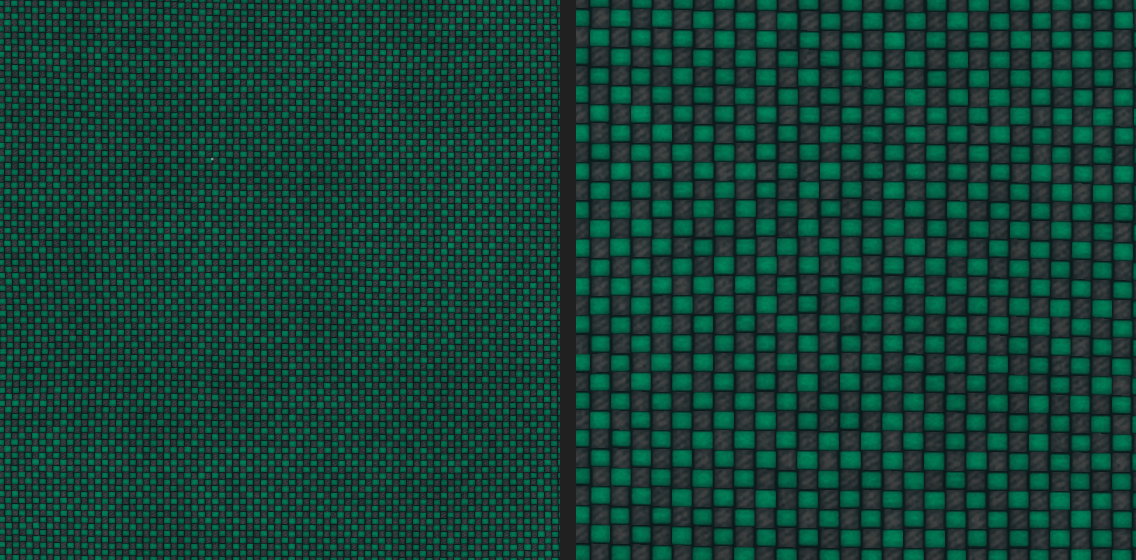
Left: the whole. Right: its middle third, enlarged.
Write a WebGL 2 fragment shader that draws this texture.

```glsl
#version 300 es
precision highp float;
// Plain-weave cloth: glossy green weft crossing dark twisted warp yarns.
// A checkerboard of cells picks the yarn on top; each cell is a rounded,
// domed float with fine fibres, small wobbles and uneven brightness.
uniform vec2 u_resolution;
out vec4 outColor;

const vec2 YARNS = vec2(81.0, 87.0);      // columns and rows over the canvas
const vec2 PHASE = vec2(0.23, 0.40);
const vec3 GAP = vec3(0.045, 0.105, 0.110);
const vec3 WARP_DARK = vec3(0.075, 0.125, 0.135);
const vec3 WARP_LIGHT = vec3(0.235, 0.255, 0.255);
const vec3 WEFT_DEEP = vec3(0.030, 0.220, 0.175);
const vec3 WEFT_BRIGHT = vec3(0.005, 0.455, 0.315);
const vec3 LINT = vec3(0.50, 0.66, 0.60);

float hash(vec2 p) {
  vec3 q = fract(vec3(p.xyx) * 0.1031);
  q += dot(q, q.yzx + 33.33);
  return fract((q.x + q.y) * q.z);
}

float valueNoise(vec2 p) {
  vec2 i = floor(p), f = fract(p);
  f = f * f * (3.0 - 2.0 * f);
  float low = mix(hash(i), hash(i + vec2(1.0, 0.0)), f.x);
  float high = mix(hash(i + vec2(0.0, 1.0)), hash(i + 1.0), f.x);
  return mix(low, high, f.y);
}

float roundedBox(vec2 p, vec2 halfSize, float radius) {
  vec2 q = abs(p) - halfSize + radius;
  return length(max(q, 0.0)) + min(max(q.x, q.y), 0.0) - radius;
}

float cover(float dist, float soft) {
  return 1.0 - smoothstep(-soft, soft, dist);
}

// Brightness of a yarn bulging toward the viewer, 1 at its crest.
float dome(vec2 p, vec2 reach) {
  vec2 q = clamp(1.0 - (p / reach) * (p / reach), 0.0, 1.0);
  return q.x * q.y;
}

// Slow bending of the yarn grid, in cells.
vec2 bend(vec2 uv) {
  float across = valueNoise(uv * 5.0 + 3.0) - 0.5;
  float along = valueNoise(uv * vec2(4.0, 6.0) + 19.0) - 0.5;
  return vec2(0.45 * across, 0.55 * along + 0.5 * (uv.x - 0.5));
}

vec3 weft(vec2 f, vec2 grid, float seed, float soft, vec3 ground) {
  vec2 halfSize = vec2(0.47, 0.43) + 0.05 * (seed - 0.5);
  float fibre = valueNoise(grid * vec2(2.5, 7.0)) - 0.5;
  float light = dome(f - vec2(0.0, 0.07), vec2(0.60, 0.58));
  light = clamp(0.12 + 0.95 * light + 0.24 * fibre + 0.24 * (seed - 0.5), 0.0, 1.1);
  vec3 color = mix(WEFT_DEEP, WEFT_BRIGHT, light);
  return mix(ground, color, cover(roundedBox(f, halfSize, 0.13), soft));
}

vec3 warp(vec2 f, vec2 grid, float seed, float soft, vec3 ground) {
  float ply = 0.5 + 0.5 * sin(6.2832 * (f.y * 2.2 - f.x * 1.5 + seed));
  float fuzz = valueNoise(grid * 6.0 + 41.0);
  float light = dome(f, vec2(0.52, 0.72));
  light *= 0.40 + 0.38 * ply + 0.50 * fuzz + 0.25 * (seed - 0.5);
  vec3 color = mix(WARP_DARK, WARP_LIGHT, clamp(light, 0.0, 1.0));
  color += vec3(0.025, 0.0, -0.005) * (fuzz - 0.3) * light;
  return mix(ground, color, cover(roundedBox(f, vec2(0.43, 0.56), 0.14), soft));
}

void main() {
  vec2 uv = gl_FragCoord.xy / u_resolution;
  vec2 grid = uv * YARNS + PHASE + bend(uv);
  vec2 cell = floor(grid);
  vec2 f = fract(grid) - 0.5;
  float seed = hash(cell + 7.0);
  float soft = max(0.07, 0.6 * YARNS.y / u_resolution.y);

  // Small wobble of each float around its crossing
  vec2 wobble = 0.07 * (vec2(hash(cell + 51.0), hash(cell + 93.0)) - 0.5);
  bool weftOnTop = mod(cell.x + cell.y, 2.0) < 0.5;
  vec3 color = weftOnTop ? weft(f + wobble, grid, seed, soft, GAP)
                         : warp(f + wobble, grid, seed, soft, GAP);

  // Uneven dye, yarn thickness and grain
  float patches = valueNoise(uv * 7.0 + 11.0) - 0.5;
  float yarn = hash(vec2(cell.x, 5.0)) + hash(vec2(9.0, cell.y)) - 1.0;
  float grain = valueNoise(grid * 9.0 + 70.0) - 0.5;
  color *= 1.0 + 0.10 * patches + 0.06 * yarn + 0.12 * grain;

  // One pale fleck of lint
  float fleck = length(uv - vec2(0.379, 0.716)) - 0.0022;
  color = mix(color, LINT, cover(fleck, 0.0014));

  outColor = vec4(color, 1.0);
}
```
